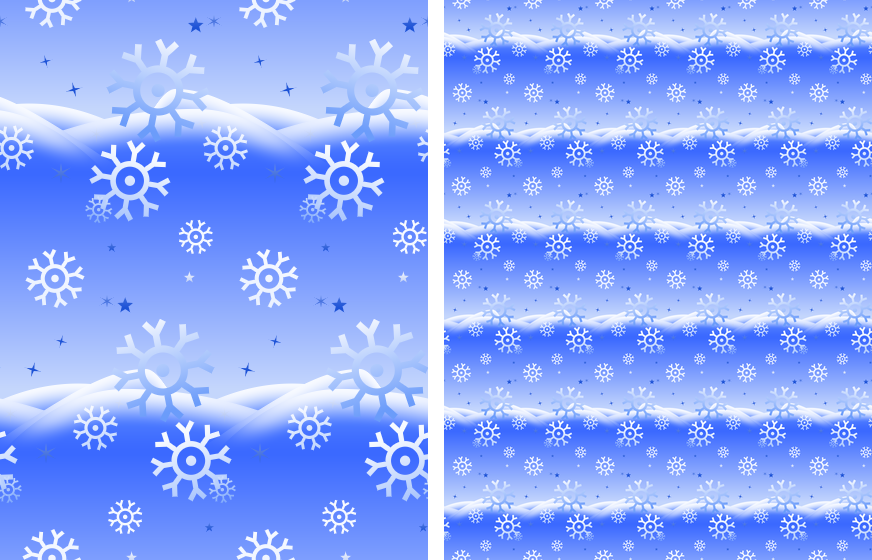
Left, the tile; right, the same tile 3 across and 3 down.
Reproduce this pattern procedurally as a Shadertoy shader.

```glsl
// Winter night wallpaper: snowy hills, eight-armed snowflakes and small stars.
// A cell one unit wide repeats twice across; each following row is its mirror image,
// so every motif is folded into its nearest copy and drawn with a distance function.

const float PI = 3.14159265;
const float ROW = 1.306;        // cell height, in cell widths
const float HORIZON = 0.814;    // depth where the hills dissolve into the sky
const vec3 DEEP = vec3(0.23, 0.41, 1.0);
const vec3 PALE = vec3(0.77, 0.84, 0.99);
const vec3 SNOW = vec3(0.97, 0.98, 1.0);
const vec3 ICE = vec3(0.42, 0.61, 0.98);
const vec3 INK = vec3(0.11, 0.32, 0.84);

// Snowflakes: centre, radius, angle; then whiteness at top and bottom
const vec4 FLAKES[6] = vec4[6](
    vec4(0.739, 0.422, 0.245, 1.38), vec4(0.607, 0.843, 0.192, 1.40),
    vec4(0.054, 0.690, 0.108, 1.25), vec4(0.461, 0.978, 0.064, 1.45),
    vec4(0.915, 1.105, 0.083, 1.20), vec4(0.257, 1.299, 0.140, 1.78));
const vec2 FROST[6] = vec2[6](vec2(0.95, -0.1), vec2(1.1, 0.45),
    vec2(1.0, 0.6), vec2(0.7, 0.15), vec2(1.0, 1.0), vec2(1.0, 0.9));

// Stars: centre, radius, number of points; then lightness
const vec4 STARS[9] = vec4[9](
    vec4(0.915, 0.119, 0.038, 5.0), vec4(0.000, 0.099, 0.029, 6.0),
    vec4(0.214, 0.286, 0.025, 4.0), vec4(0.346, 0.418, 0.032, 4.0),
    vec4(0.451, 0.625, 0.027, 6.0), vec4(0.285, 0.808, 0.047, 6.0),
    vec4(0.522, 1.155, 0.021, 5.0), vec4(0.885, 1.295, 0.026, 5.0),
    vec4(0.942, 0.575, 0.026, 4.0));
const float LIGHT[9] = float[9](0.04, 0.2, 0.0, 0.0, 0.75, 0.22, 0.1, 0.85, 0.8);

// Offset from the nearest copy of a centre, mirrored on odd rows
vec2 nearestCopy(vec2 p, vec2 centre) {
    float row = floor((p.y - centre.y) / ROW + 0.5);
    float x = mod(row, 2.0) > 0.5 ? 1.5 - p.x : p.x;
    vec2 d = vec2(x - centre.x, p.y - centre.y - row * ROW);
    d.x -= floor(d.x + 0.5);
    return d;
}

float coverage(float dist, float pixel) {
    return clamp(0.5 - dist / pixel, 0.0, 1.0);
}

// Folds the plane into one half sector, its axis along +x
vec2 foldSector(vec2 p, float count, float turn) {
    float sector = 2.0 * PI / count;
    float a = atan(-p.y, p.x + 1e-6) - turn;
    a = abs(mod(a + 0.5 * sector, sector) - 0.5 * sector);
    return length(p) * vec2(cos(a), sin(a));
}

float boxDistance(vec2 p, vec2 halfSize) {
    vec2 q = abs(p) - halfSize;
    return length(max(q, 0.0)) + min(max(q.x, q.y), 0.0);
}

// Unit snowflake: dot, ring, stems and forked tips
float flakeDistance(vec2 p, float turn) {
    float r = length(p);
    float core = min(r - 0.125, abs(r - 0.41) - 0.068);
    vec2 s = foldSector(p, 8.0, turn);
    float stem = boxDistance(s - vec2(0.6, 0.0), vec2(0.16, 0.063));
    vec2 along = vec2(cos(0.65), sin(0.65));
    vec2 f = s - vec2(0.7, 0.0);
    f = vec2(dot(f, along), dot(f, vec2(-along.y, along.x)));
    float fork = boxDistance(f - vec2(0.14, 0.0), vec2(0.16, 0.063));
    return min(core, min(stem, fork));
}

float starDistance(vec2 p, float radius, float points) {
    float turn = 0.5 * PI + (points < 4.5 ? 0.25 : 0.0);
    float inner = points == 5.0 ? 0.44 : 0.24;
    vec2 edge = inner * vec2(cos(PI / points), sin(PI / points)) - vec2(1.0, 0.0);
    vec2 normal = normalize(vec2(edge.y, -edge.x));
    return dot(foldSector(p, points, turn) - vec2(radius, 0.0), normal);
}

// Lays one hill, white along its crest, over the colour behind it
vec3 addHill(vec3 behind, float y, float crest, float fade, float pixel) {
    vec3 body = mix(vec3(0.38, 0.56, 1.0), DEEP, smoothstep(0.5, HORIZON, y));
    float snow = (1.0 - smoothstep(0.0, fade, y - crest))
               * (1.0 - smoothstep(0.5, 0.82, crest))
               * (1.0 - smoothstep(0.65, HORIZON, y));
    float inside = coverage(crest - y, pixel) * step(y, HORIZON);
    return mix(behind, mix(body, SNOW, snow), inside);
}

vec3 landscape(vec2 p, float pixel) {
    vec3 col = mix(DEEP, PALE, min(fract((p.y - HORIZON) / ROW) * ROW, 1.0));
    float x = fract(p.x - 0.136 + 0.5) - 0.5;
    col = addHill(col, p.y, 0.483 + 0.59 * x * x, 0.16, pixel);
    // Each ridge and dome overlaps those of the cell to its right
    for (int n = 0; n < 2; n++) {
        float ridgeX = p.x + float(n) - 0.82;
        ridgeX *= ridgeX < 0.0 ? 2.2 : 0.75;
        float domeX = p.x + float(n) - 0.915;
        float ridge = 0.185 + length(vec2(0.23, ridgeX));
        float dome = 0.508 + (domeX < 0.0 ? 0.26 : 0.885) * domeX * domeX;
        col = addHill(col, p.y, ridge, 0.2, pixel);
        col = addHill(col, p.y, dome, 0.18, pixel);
    }
    return col;
}

void mainImage(out vec4 fragColor, in vec2 fragCoord) {
    vec2 uv = fragCoord / iResolution.xy;
    vec2 p = vec2(uv.x, 1.0 - uv.y) * vec2(2.0, 2.0 * ROW);
    float pixel = 2.0 / iResolution.x;
    vec2 middle = vec2(0.5, 0.5 * ROW);
    vec3 col = landscape(nearestCopy(p, middle) + middle, pixel);

    for (int i = 0; i < 6; i++) {
        vec4 flake = FLAKES[i];
        vec2 d = nearestCopy(p, flake.xy) / flake.z;
        float white = mix(FROST[i].x, FROST[i].y, clamp(0.5 + 0.5 * d.y - 0.15 * d.x, 0.0, 1.0));
        vec3 tint = mix(ICE, SNOW, clamp(white, 0.0, 1.0));
        col = mix(col, tint, coverage(flakeDistance(d, flake.w) * flake.z, pixel));
    }
    for (int i = 0; i < 9; i++) {
        vec4 star = STARS[i];
        vec2 d = nearestCopy(p, star.xy);
        float light = clamp(LIGHT[i] - 0.12 * d.y / star.z, 0.0, 1.0);
        col = mix(col, mix(INK, SNOW, light), coverage(starDistance(d, star.z, star.w), pixel));
    }
    fragColor = vec4(col, 1.0);
}
```
